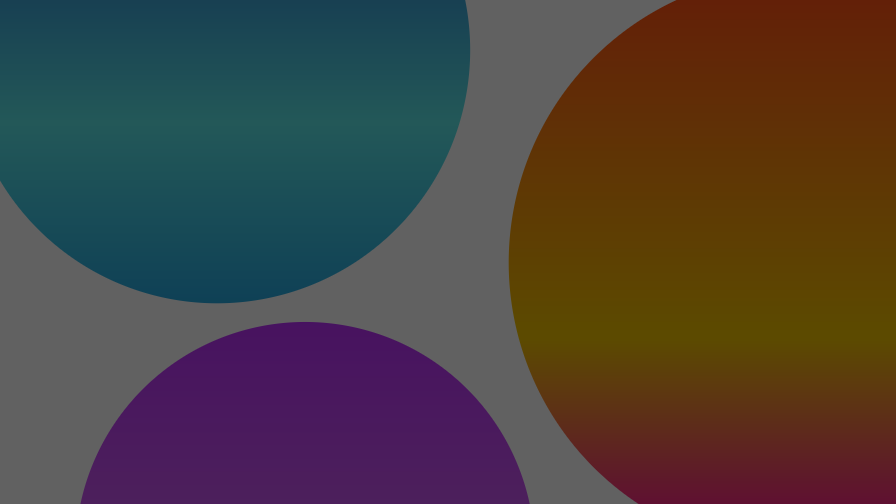
Write a Shadertoy shader that draws this background.

```glsl
// Three large dim gradient discs, teal, violet and amber, on a flat grey field.

// Lengths are in canvas heights; each disc is (centre x, centre y, radius).
const vec3 TEAL_DISC   = vec3(0.4306, 0.9005, 0.5023);
const vec3 VIOLET_DISC = vec3(0.6053, -0.0944, 0.4556);
const vec3 AMBER_DISC  = vec3(1.5833, 0.4790, 0.5740);

const vec3 GREY = vec3(0.382);

const vec3 TEAL_TOP    = vec3(0.092, 0.250, 0.322);
const vec3 TEAL_GLOW   = vec3(0.137, 0.345, 0.345);
const vec3 TEAL_BOTTOM = vec3(0.058, 0.252, 0.335);
const float TEAL_GLOW_Y   = 0.757;
const float TEAL_BOTTOM_Y = 0.398;

const vec3 VIOLET_TOP    = vec3(0.280, 0.072, 0.375);
const vec3 VIOLET_BOTTOM = vec3(0.300, 0.125, 0.360);
const float VIOLET_TOP_Y = 0.361;

const vec3 RUST    = vec3(0.388, 0.125, 0.030);
const vec3 ORANGE  = vec3(0.373, 0.208, 0.020);
const vec3 OLIVE   = vec3(0.360, 0.292, 0.000);
const vec3 CRIMSON = vec3(0.372, 0.065, 0.195);
const float ORANGE_Y = 0.676;
const float OLIVE_Y  = 0.329;

// Linear position of y between two heights, clamped to 0..1.
float ramp(float start, float end, float y) {
    return clamp((y - start) / (end - start), 0.0, 1.0);
}

// Antialiased disc coverage.
float discMask(vec2 p, vec3 disc) {
    float dist = length(p - disc.xy) - disc.z;
    return clamp(0.5 - dist * iResolution.y, 0.0, 1.0);
}

// Vertical gradients.
vec3 tealGradient(float y) {
    vec3 lower = mix(TEAL_BOTTOM, TEAL_GLOW, ramp(TEAL_BOTTOM_Y, TEAL_GLOW_Y, y));
    return mix(lower, TEAL_TOP, ramp(TEAL_GLOW_Y, 1.0, y));
}

vec3 violetGradient(float y) {
    return mix(VIOLET_BOTTOM, VIOLET_TOP, ramp(0.0, VIOLET_TOP_Y, y));
}

vec3 amberGradient(float y) {
    vec3 color = mix(CRIMSON, OLIVE, ramp(0.0, OLIVE_Y, y));
    color = mix(color, ORANGE, ramp(OLIVE_Y, ORANGE_Y, y));
    return mix(color, RUST, ramp(ORANGE_Y, 1.0, y));
}

void mainImage(out vec4 fragColor, in vec2 fragCoord) {
    // Centre the layout horizontally on canvases of other proportions.
    vec2 p = fragCoord / iResolution.y;
    p.x += 0.5 * (16.0 / 9.0 - iResolution.x / iResolution.y);

    // Layer the discs over the field.
    vec3 color = GREY;
    color = mix(color, tealGradient(p.y), discMask(p, TEAL_DISC));
    color = mix(color, violetGradient(p.y), discMask(p, VIOLET_DISC));
    color = mix(color, amberGradient(p.y), discMask(p, AMBER_DISC));
    fragColor = vec4(color, 1.0);
}
```
